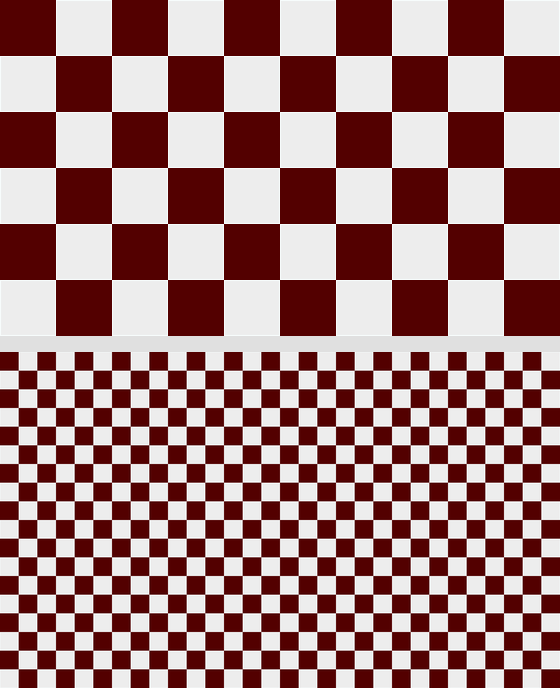
Top: one tile. Bottom: repeated 3 by 3.
A WebGL 2 fragment shader for this pattern:

```glsl
#version 300 es
precision highp float;
// Two-colour checkerboard of flat maroon and pale grey squares.
// Signed distances to the column and row edges are multiplied to give the
// alternation; a hairline rim brightens the border of each pale square.

#define CELLS vec2(10.0, 6.0)           // even counts, so the board tiles
#define DARK_COLOR vec3(0.325, 0.0, 0.0)
#define LIGHT_COLOR vec3(0.931, 0.931, 0.931)
#define RIM_COLOR vec3(0.97, 0.99, 0.99)
#define RIM_WIDTH 0.018                 // fraction of a cell

uniform vec2 u_resolution;
out vec4 fragColor;

// Distance to the nearest cell edge per axis, positive in even cells
vec2 signedEdgeDistance(vec2 p) {
    vec2 inside = 0.5 - abs(fract(p) - 0.5);
    vec2 parity = 1.0 - 2.0 * mod(floor(p), 2.0);
    return inside * parity;
}

void main() {
    vec2 p = gl_FragCoord.xy / u_resolution * CELLS;
    vec2 pixel = CELLS / u_resolution;  // one pixel in cell units
    vec2 edge = signedEdgeDistance(p);

    // Antialiased square waves; equal signs make a pale square
    vec2 wave = clamp(2.0 * edge / pixel, -1.0, 1.0);
    float lightCover = 0.5 + 0.5 * wave.x * wave.y;

    // Hairline rim along the inside of the pale squares
    vec2 rimAxes = clamp((RIM_WIDTH - abs(edge)) / pixel + 0.5, 0.0, 1.0);
    float rim = max(rimAxes.x, rimAxes.y);
    vec3 pale = mix(LIGHT_COLOR, RIM_COLOR, rim);

    fragColor = vec4(mix(DARK_COLOR, pale, lightCover), 1.0);
}
```
